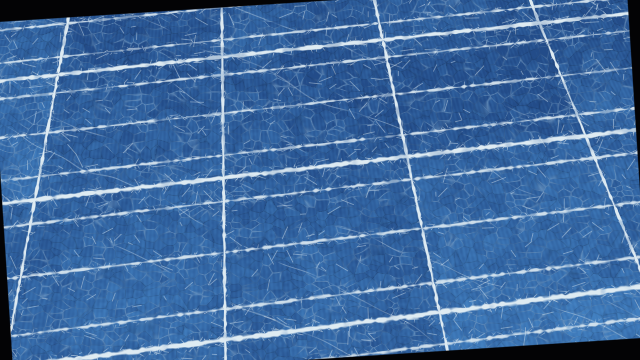
A Shadertoy shader for this texture:

```glsl
// A shattered blue solar panel seen at an angle, inside a slightly tilted frame.
// A projective map gives cell coordinates for the grid and busbars; Voronoi
// facets, hashed shards and broken scratches add the crazed glass on top.

#define TILT 0.065           // frame rotation, radians
#define MAJOR_WIDTH 0.0042   // half widths, in canvas heights
#define BUSBAR_WIDTH 0.0021
#define COLUMN_WIDTH 0.0036
#define FINGERS 44.0         // fine conductors per cell
#define FACETS 40.0          // glass facets per canvas height
#define DEEP vec3(0.15, 0.32, 0.56)
#define BLUE vec3(0.24, 0.47, 0.72)
#define GLINT vec3(0.48, 0.63, 0.78)
#define SILVER vec3(0.87, 0.92, 0.95)
#define BORDER vec3(0.01, 0.01, 0.02)

vec2 hash2(vec2 p) {
    vec3 q = fract(p.xyx * vec3(0.1031, 0.1030, 0.0973));
    q += dot(q, q.yzx + 33.33);
    return fract((q.xx + q.yz) * q.zy);
}

float noise(vec2 p) {
    vec2 i = floor(p), f = fract(p);
    f = f * f * (3.0 - 2.0 * f);
    vec2 e = vec2(0.0, 1.0);
    return mix(mix(hash2(i).x, hash2(i + e.yx).x, f.x),
               mix(hash2(i + e.xy).x, hash2(i + e.yy).x, f.x), f.y);
}

float stroke(float d, float halfWidth) {
    float soft = 0.8 / iResolution.y;
    return 1.0 - smoothstep(halfWidth - soft, halfWidth + soft, d);
}

// Distance to the nearest facet border (x) and a random facet tone (y)
vec2 facets(vec2 p) {
    vec2 base = floor(p);
    float near = 9.0, next = 9.0, tone = 0.0;
    for (int y = -1; y <= 1; y++)
    for (int x = -1; x <= 1; x++) {
        vec2 id = base + vec2(x, y);
        float d = length(id + hash2(id) - p);
        if (d < near) { next = near; near = d; tone = hash2(id + 71.0).x; }
        else next = min(next, d);
    }
    return vec2(0.5 * (next - near), tone);
}

// Short randomly turned splinters, one candidate per grid square
float shards(vec2 p, float scale, float density) {
    vec2 base = floor(p * scale);
    float ink = 0.0;
    for (int y = -1; y <= 1; y++)
    for (int x = -1; x <= 1; x++) {
        vec2 id = base + vec2(x, y);
        vec2 h = hash2(id + scale);
        vec2 r = p - (id + hash2(id + 19.0)) / scale;
        float angle = 2.8 * (h.x - 0.42);
        vec2 dir = vec2(cos(angle), sin(angle));
        float reach = mix(0.15, 0.6, hash2(id + 43.0).x) / scale;
        r -= dir * clamp(dot(r, dir), -reach, reach);
        ink = max(ink, stroke(length(r), 0.0009) * step(h.y, density));
    }
    return ink;
}

// Long, faint diagonal scratches, interrupted by noise
float scratches(vec2 p) {
    float ink = 0.0;
    for (float k = 0.0; k < 6.0; k++) {
        float slope = -0.36 - 0.16 * hash2(vec2(k, 5.0)).x;
        float bend = 0.035 * (noise(p * 9.0 + k * 17.0) - 0.5);
        float d = abs(p.y - slope * p.x - 0.4 + 0.17 * k + bend);
        float gaps = smoothstep(0.42, 0.7, noise(p * vec2(11.0, 15.0) + k * 31.0));
        ink = max(ink, stroke(d, 0.0014) * gaps);
    }
    return ink;
}

void mainImage(out vec4 fragColor, in vec2 fragCoord) {
    vec2 p = (fragCoord - 0.5 * iResolution.xy) / iResolution.y;

    // Perspective cell coordinates: x counts columns, y counts rows downward
    float depth = 0.521 + 0.009 * p.x - 0.196 * p.y;
    vec2 cell = vec2(p.x + 0.268 + 0.0101 * p.y,
                     1.54 * (0.3707 + 0.107 * p.x - p.y)) / depth;
    vec2 toLine = abs(fract(cell + 0.5) - 0.5) * depth * vec2(1.0, 0.57);
    float toBusbar = abs(fract(cell.y * 3.0) - 0.5) / 3.0 * depth * 0.57;

    // Silicon: lighter toward the viewer, with a tone per cell and soft clouds
    float near = smoothstep(0.5, -0.4, p.y);
    float tone = 0.22 + 0.46 * near + 0.35 * (hash2(floor(cell) + 8.0).x - 0.5)
               + 0.4 * (noise(p * 5.0 + 3.0) - 0.5);
    tone += 0.10 * cos(6.28318 * FINGERS * cell.x);

    // Crazed glass: tilted facets with bright, uneven borders
    vec2 warp = 0.02 * vec2(noise(p * 22.0), noise(p * 22.0 + 50.0));
    vec2 facet = facets((p + warp) * FACETS * vec2(0.85, 1.1));
    tone += 0.4 * (facet.y - 0.5) + 0.3 * (noise(p * 110.0) - 0.5);
    vec3 color = mix(DEEP, BLUE, clamp(tone, -0.15, 1.2));
    float crack = stroke(facet.x / FACETS, 0.0008);
    float lit = noise(p * 34.0 + 12.0);
    color *= 1.0 - 0.18 * crack * (1.0 - lit);
    color = mix(color, GLINT, crack * smoothstep(0.3, 0.85, lit) * 0.75);
    color = mix(color, SILVER, 0.38 * scratches(p));
    color = mix(color, SILVER, 0.55 * shards(p, 30.0, 0.28));

    // Metal lines with ragged edges and worn stretches
    float ragged = 0.0045 * (noise(p * 85.0) - 0.5);
    float wear = mix(0.5, 1.0, smoothstep(0.15, 0.6, noise(p * 42.0) + 0.25 * near));
    float metal = stroke(toLine.y + ragged, MAJOR_WIDTH) * mix(wear, 1.0, 0.5);
    metal = max(metal, stroke(toLine.x + ragged, COLUMN_WIDTH) * mix(wear, 1.0, 0.4));
    metal = max(metal, stroke(toBusbar + ragged, BUSBAR_WIDTH) * wear * 0.9);

    // Splinters gather along the lines and in two bruises at the top edge
    float fringe = max(smoothstep(0.018, 0.003, min(toLine.x * 1.4, toLine.y)),
                       0.8 * smoothstep(0.012, 0.002, toBusbar));
    for (float k = 0.0; k < 2.0; k++)
        fringe = max(fringe, smoothstep(0.05, 0.01, length(p - vec2(0.31 + 0.47 * k, 0.49))));
    metal = max(metal, fringe * 0.85 * shards(p, 58.0, 0.6));
    color = mix(color, SILVER, metal);

    // Tilted frame
    vec2 q = mat2(cos(TILT), -sin(TILT), sin(TILT), cos(TILT)) * p;
    vec2 outside = abs(q) - vec2(0.885, 0.496);
    color = mix(BORDER, color, stroke(max(outside.x, outside.y), 0.0));
    fragColor = vec4(clamp(color, 0.0, 1.0), 1.0);
}
```
